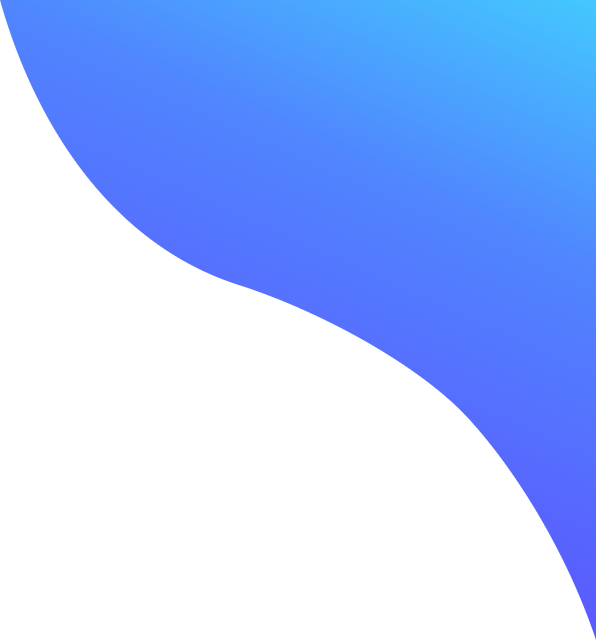
Reproduce this background procedurally as a WebGL 2 fragment shader.

```glsl
#version 300 es
precision highp float;
// A blue sheet with a flowing S-shaped lower edge on a white ground.
// The edge is three joined cubic Bezier curves, solved for height at each x;
// the sheet is filled with a slanted three-stop gradient.

uniform vec2 u_resolution;
out vec4 fragColor;

// Colours of the ground and of the gradient stops
const vec3 GROUND = vec3(1.0);
const vec3 CYAN   = vec3(0.265, 0.785, 0.998);
const vec3 BLUE   = vec3(0.314, 0.522, 0.996);
const vec3 VIOLET = vec3(0.353, 0.350, 0.996);

// Gradient axis across the canvas, and the stops along it
const vec2 AXIS = vec2(0.382, 0.910);
const float STOP_CYAN   = 1.292;
const float STOP_BLUE   = 0.904;
const float STOP_VIOLET = 0.382;

// Edge control points: every third one is shared by two curves
const vec2 EDGE[10] = vec2[10](
    vec2(0.0, 1.0),      vec2(0.0587, 0.8047), vec2(0.1885, 0.6159),
    vec2(0.405, 0.5534), vec2(0.5377, 0.513),  vec2(0.6913, 0.4349),
    vec2(0.7751, 0.3568), vec2(0.8589, 0.276), vec2(0.9497, 0.1406),
    vec2(1.0, 0.0));
const int SOLVE_STEPS = 18;

vec2 bezier(vec2 a, vec2 b, vec2 c, vec2 d, float t) {
    float s = 1.0 - t;
    return s * s * s * a + 3.0 * s * t * (s * b + t * c) + t * t * t * d;
}

vec2 bezierTangent(vec2 a, vec2 b, vec2 c, vec2 d, float t) {
    float s = 1.0 - t;
    return s * s * (b - a) + 2.0 * s * t * (c - b) + t * t * (d - c);
}

// Signed distance to the edge in pixels, positive inside the sheet
float edgeDistance(vec2 p) {
    int i = p.x < EDGE[3].x ? 0 : (p.x < EDGE[6].x ? 3 : 6);
    vec2 a = EDGE[i], b = EDGE[i + 1], c = EDGE[i + 2], d = EDGE[i + 3];

    // x grows along each curve, so bisection finds its parameter
    float lo = 0.0, hi = 1.0;
    for (int k = 0; k < SOLVE_STEPS; k++) {
        float mid = 0.5 * (lo + hi);
        if (bezier(a, b, c, d, mid).x < p.x) lo = mid;
        else hi = mid;
    }
    float t = 0.5 * (lo + hi);
    vec2 along = normalize(bezierTangent(a, b, c, d, t) * u_resolution);
    return (p.y - bezier(a, b, c, d, t).y) * u_resolution.y * along.x;
}

vec3 sheetColor(vec2 p) {
    float s = dot(p, AXIS);
    vec3 lower = mix(VIOLET, BLUE, smoothstep(0.0, 1.0, 0.0));
    lower = mix(VIOLET, BLUE, clamp((s - STOP_VIOLET) / (STOP_BLUE - STOP_VIOLET), 0.0, 1.0));
    return mix(lower, CYAN, clamp((s - STOP_BLUE) / (STOP_CYAN - STOP_BLUE), 0.0, 1.0));
}

void main() {
    vec2 p = gl_FragCoord.xy / u_resolution;
    float coverage = clamp(edgeDistance(p) + 0.5, 0.0, 1.0);
    fragColor = vec4(mix(GROUND, sheetColor(p), coverage), 1.0);
}
```
